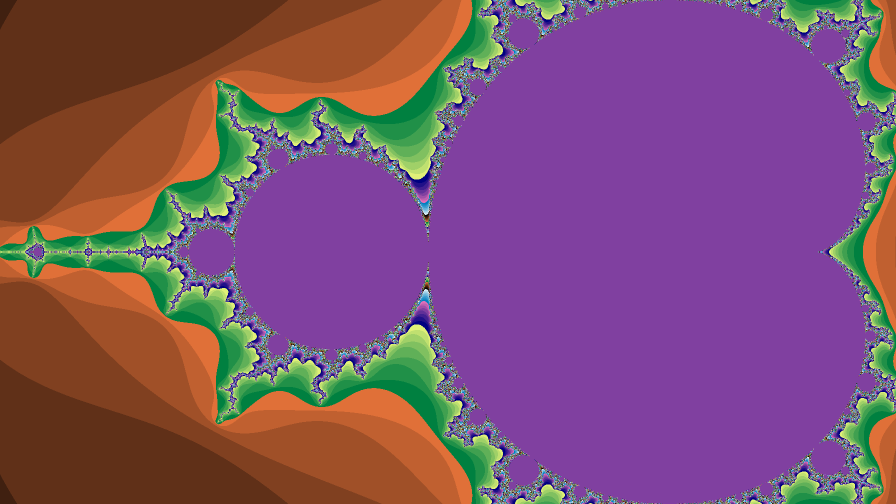
Write a Shadertoy shader that draws this background.

```glsl
// Mandelbrot set in flat escape-time bands that run brown, green, violet and blue.

const int MAX_STEPS = 500;

// True inside the main cardioid or the round bulb left of it.
bool inMainBody(vec2 c) {
    float x = c.x - 0.25;
    float q = x * x + c.y * c.y;
    bool cardioid = q * (q + x) < 0.25 * c.y * c.y;
    bool bulb = length(c + vec2(1.0, 0.0)) < 0.25;
    return cardioid || bulb;
}

// Number of steps until the orbit of c leaves the disc of radius 2.
int escapeSteps(vec2 c) {
    if (inMainBody(c)) return MAX_STEPS;
    vec2 z = vec2(0.0);
    int steps = 0;
    for (int i = 0; i < MAX_STEPS; i++) {
        if (dot(z, z) > 4.0) break;
        z = vec2(z.x * z.x - z.y * z.y, 2.0 * z.x * z.y) + c;
        steps++;
    }
    return steps;
}

// Each channel is a sawtooth, wrapping after 8, 16 and 32 steps.
vec3 bandColor(int steps) {
    vec3 ramp = float(steps) * vec3(32.0, 16.0, 8.0);
    return mod(ramp, 256.0) / 255.0;
}

void mainImage(out vec4 fragColor, in vec2 fragCoord) {
    // Average a 2 x 2 grid of samples to smooth the edges.
    const int GRID = 2;
    vec3 color = vec3(0.0);
    for (int j = 0; j < GRID; j++) {
        for (int i = 0; i < GRID; i++) {
            vec2 offset = (vec2(i, j) + 0.5) / float(GRID) - 0.5;
            vec2 p = (fragCoord + offset - 0.5 * iResolution.xy) / iResolution.y;
            vec2 c = vec2(-0.7, 0.0) + 1.3 * p;
            color += bandColor(escapeSteps(c));
        }
    }
    fragColor = vec4(color / float(GRID * GRID), 1.0);
}
```
